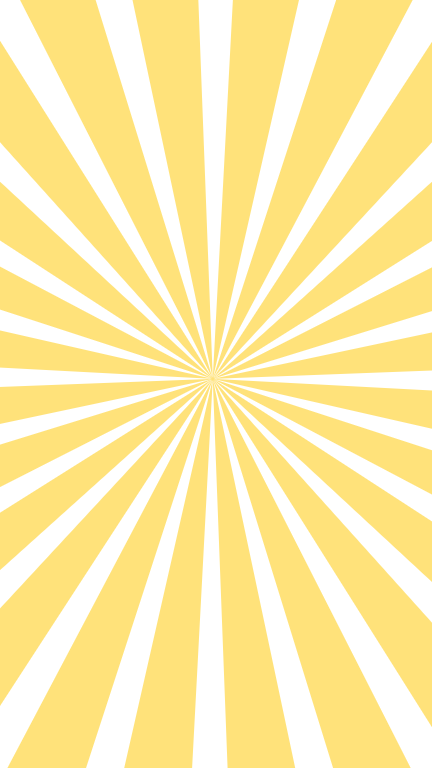
Give the GLSL for this background, as a Shadertoy shader.

```glsl
const float TAU = 6.2831853;
const float RAY_COUNT = 24.0;
const float RAY_SHARE = 0.348;   // white part of each period
const float RAY_TILT = 0.0075;   // clockwise turn in radians
const float HUB_RADIUS = 0.007;
const vec2 CENTER = vec2(0.4925, 0.5067);
const vec3 YELLOW = vec3(1.0, 0.886, 0.478);
const vec3 WHITE = vec3(1.0);

// Running total of a unit-period pulse that is on for the given share
float pulseIntegral(float x, float share) {
    return floor(x) * share + min(fract(x), share);
}

// Box-filtered pulse, centred on whole numbers
float smoothPulse(float x, float share, float width) {
    float start = x + 0.5 * share;
    float area = pulseIntegral(start + 0.5 * width, share)
               - pulseIntegral(start - 0.5 * width, share);
    return area / width;
}

// Coverage of evenly spaced rays around the origin
float sunburst(vec2 p, float count, float share, float tilt, float pixel) {
    float turns = atan(p.x, p.y) - tilt;
    float arc = max(length(p), 0.5 * pixel) * TAU / count;
    return smoothPulse(turns * count / TAU, share, pixel / arc);
}

void mainImage(out vec4 fragColor, in vec2 fragCoord) {
    float pixel = 1.0 / iResolution.x;
    vec2 p = (fragCoord - CENTER * iResolution.xy) * pixel;

    // Rays fade into a small yellow hub
    float rays = sunburst(p, RAY_COUNT, RAY_SHARE, RAY_TILT, pixel);
    rays *= smoothstep(0.2 * HUB_RADIUS, HUB_RADIUS, length(p));

    fragColor = vec4(mix(YELLOW, WHITE, rays), 1.0);
}
```
